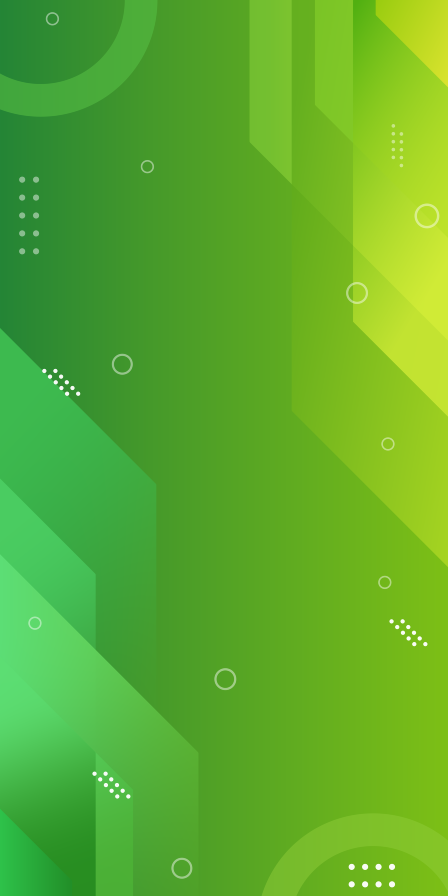
This background is drawn by a Shadertoy shader. Its source:

```glsl
// Green gradient backdrop with folded diagonal bands, rings and dot grids.

// Coverage of a region from its signed distance (negative inside).
float fill(float d) {
    float px = 1.0 / iResolution.x;
    return 1.0 - smoothstep(-0.6 * px, 0.6 * px, d);
}

float ring(vec2 p, vec2 center, float radius, float width) {
    return fill(abs(length(p - center) - radius) - 0.5 * width);
}

// Band with a vertical side at x = edge and a 45 degree end at x + y = diag.
// side = 1 covers the lower left, side = -1 the upper right.
float band(vec2 p, float side, float edge, float diag) {
    return fill(side * (p.x - edge)) * fill(side * (p.x + p.y - diag) * 0.7071);
}

// Lattice of round dots spanned by the steps a and b.
float dots(vec2 p, vec2 origin, vec2 a, vec2 b, vec2 count, float radius) {
    mat2 lattice = mat2(a, b);
    vec2 id = clamp(round(inverse(lattice) * (p - origin)), vec2(0.0), count - 1.0);
    return fill(length(p - origin - lattice * id) - radius);
}

void mainImage(out vec4 fragColor, in vec2 fragCoord) {
    vec2 p = fragCoord / iResolution.x;

    // Base gradient
    vec3 col = mix(vec3(0.14, 0.52, 0.21), vec3(0.27, 0.60, 0.165), clamp(p.x * 3.0, 0.0, 1.0));
    col = mix(col, vec3(0.49, 0.75, 0.085), clamp(p.x * 1.5 - 0.5, 0.0, 1.0));

    // Large corner rings
    col = mix(col, vec3(0.33, 0.74, 0.26), 0.6 * ring(p, vec2(0.091, 2.0), 0.224, 0.073));
    col = mix(col, vec3(0.56, 0.80, 0.22), 0.5 * ring(p, vec2(0.833, -0.076), 0.224, 0.073));

    // Left bands, fading towards the bottom
    float fade = smoothstep(-0.1, 1.1, p.y - 1.2 * p.x);
    col = mix(col, vec3(0.24, 0.73, 0.31), fade * band(p, 1.0, 0.349, 1.268));
    fade = smoothstep(0.1, 0.85, p.y - 0.8 * p.x);
    col = mix(col, vec3(0.29, 0.80, 0.38), fade * band(p, 1.0, 0.2135, 0.932));
    fade = smoothstep(-0.35, 0.6, p.y - 0.5 * p.x);
    vec3 tint = mix(vec3(0.36, 0.87, 0.46), vec3(0.40, 0.77, 0.25), clamp(p.x * 2.3, 0.0, 1.0));
    col = mix(col, tint, fade * band(p, 1.0, 0.443, 0.763));
    tint = mix(vec3(0.30, 0.70, 0.21), vec3(0.36, 0.87, 0.45), smoothstep(-0.1, 0.5, p.y - 0.5 * p.x));
    col = mix(col, tint, 0.85 * band(p, 1.0, 0.297, 0.534));
    fade = 0.75 * smoothstep(0.42, 0.0, p.y - 0.3 * p.x);
    col = mix(col, vec3(0.11, 0.51, 0.10), fade * band(p, 1.0, 0.2135, 0.534));
    tint = mix(vec3(0.18, 0.76, 0.29), vec3(0.13, 0.55, 0.15), clamp(p.x * 6.0, 0.0, 1.0));
    col = mix(col, tint, band(p, 1.0, 0.161, 0.195));

    // Right bands, turning yellow towards the lower right
    float glow = clamp((p.x - 0.6) * 2.5, 0.0, 1.0);
    tint = mix(vec3(0.55, 0.84, 0.24), vec3(0.85, 0.95, 0.20), glow);
    col = mix(col, tint, (0.5 + 0.2 * glow) * band(p, -1.0, 0.557, 2.24));
    glow = clamp((p.x - 0.6) * 1.6 + (1.5 - p.y) * 0.35, 0.0, 1.0);
    tint = mix(vec3(0.36, 0.66, 0.10), vec3(0.74, 0.88, 0.15), glow);
    col = mix(col, tint, 0.75 * band(p, -1.0, 0.651, 1.734));
    col = mix(col, vec3(0.53, 0.82, 0.17), 0.6 * band(p, -1.0, 0.703, 2.469));
    glow = clamp((2.0 - p.y) * 1.1 + (p.x - 0.8) * 1.8, 0.0, 1.0);
    tint = mix(vec3(0.30, 0.68, 0.06), vec3(0.78, 0.90, 0.20), glow);
    col = mix(col, tint, 0.92 * band(p, -1.0, 0.788, 2.07));
    col = mix(col, vec3(0.90, 0.97, 0.24), 0.35 * glow * band(p, -1.0, 0.788, 2.24));
    col = mix(col, vec3(0.66, 0.85, 0.08), 0.35 * glow * band(p, -1.0, 0.788, 2.469));
    glow = clamp((p.x - 0.84) * 4.0 + (2.0 - p.y) * 2.0, 0.0, 1.0);
    tint = mix(vec3(0.60, 0.80, 0.06), vec3(0.85, 0.89, 0.18), glow);
    col = mix(col, tint, band(p, -1.0, 0.8385, 2.805));

    // Small outlined circles: center and radius
    vec3 circles[10] = vec3[10](
        vec3(0.117, 1.958, 0.013), vec3(0.329, 1.628, 0.013), vec3(0.273, 1.187, 0.021),
        vec3(0.078, 0.609, 0.013), vec3(0.503, 0.484, 0.022), vec3(0.406, 0.062, 0.021),
        vec3(0.859, 0.700, 0.013), vec3(0.866, 1.009, 0.013), vec3(0.797, 1.346, 0.022),
        vec3(0.953, 1.518, 0.025));
    float outline = 0.0;
    for (int i = 0; i < 10; i++) {
        vec3 c = circles[i];
        outline = max(outline, ring(p, c.xy, c.z, 0.0015 + 0.16 * c.z));
    }
    col = mix(col, vec3(1.0), 0.45 * outline);

    // Faint upright dot grids
    float faint = dots(p, vec2(0.0495, 1.439), vec2(0.031, 0.0), vec2(0.0, 0.04), vec2(2.0, 5.0), 0.0068);
    faint = max(faint, dots(p, vec2(0.878, 1.719), vec2(0.018, -0.018), vec2(0.0, -0.0176), vec2(2.0, 5.0), 0.004));
    col = mix(col, vec3(1.0), 0.45 * faint);

    // Bright dots: one upright grid and three slanted ones
    float bright = dots(p, vec2(0.785, 0.026), vec2(0.03, 0.0), vec2(0.0, 0.039), vec2(4.0, 2.0), 0.0068);
    vec2 corners[3] = vec2[3](vec2(0.099, 1.172), vec2(0.211, 0.273), vec2(0.874, 0.613));
    for (int i = 0; i < 3; i++) {
        bright = max(bright, dots(p, corners[i], vec2(0.0247, 0.0), vec2(0.0127, -0.0127), vec2(2.0, 5.0), 0.0047));
    }
    col = mix(col, vec3(1.0), 0.95 * bright);

    fragColor = vec4(col, 1.0);
}
```
